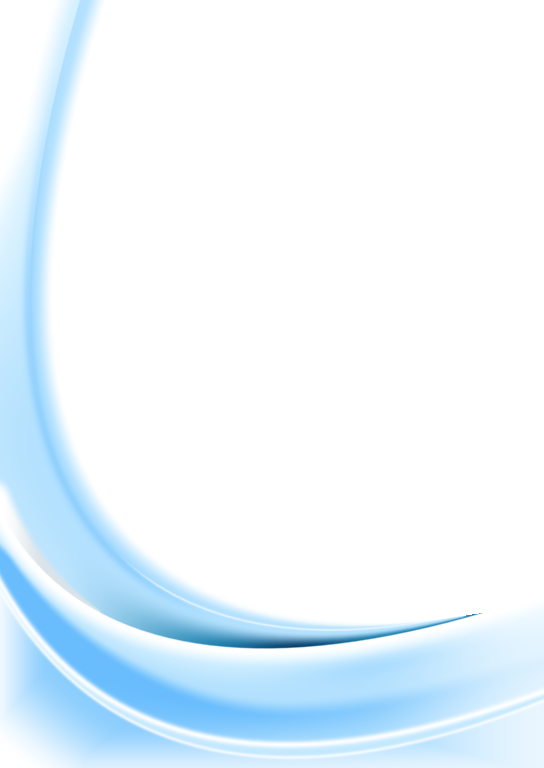
Reproduce this background procedurally as a Shadertoy shader.

```glsl
// Flowing glossy blue ribbons sweeping down the left and along the bottom of a white page.

const vec3 WHITE = vec3(1.0);
const vec3 PALE  = vec3(0.83, 0.94, 1.0);
const vec3 SKY   = vec3(0.70, 0.88, 0.995);
const vec3 AZURE = vec3(0.41, 0.74, 0.99);
const vec3 TEAL  = vec3(0.11, 0.50, 0.68);
const vec3 NAVY  = vec3(0.02, 0.25, 0.43);
const vec3 MIST  = vec3(0.86, 0.89, 0.91);

vec2 bezier(vec2 a, vec2 b, vec2 c, vec2 d, float t) {
    float s = 1.0 - t;
    return s * s * s * a + 3.0 * s * s * t * b + 3.0 * s * t * t * c + t * t * t * d;
}

// Signed distance to a cubic curve, positive on the left of its direction.
float curveDistance(vec2 p, vec2 a, vec2 b, vec2 c, vec2 d) {
    const int STEPS = 40;
    float best = 1e5, side = 1.0;
    vec2 start = a;
    for (int i = 1; i <= STEPS; i++) {
        vec2 end = bezier(a, b, c, d, float(i) / float(STEPS));
        vec2 along = end - start, rel = p - start;
        vec2 gap = rel - along * clamp(dot(rel, along) / dot(along, along), 0.0, 1.0);
        float dist = dot(gap, gap);
        if (dist < best) {
            best = dist;
            side = along.x * rel.y - along.y * rel.x;
        }
        start = end;
    }
    return sqrt(best) * (side < 0.0 ? -1.0 : 1.0);
}

float glow(float d, float width) {
    return exp(-d * d / (width * width));
}

float above(float d, float softness) {
    return smoothstep(-softness, softness, d);
}

// Tall ribbon: a wide veil left of the crease and a narrow lip right of it.
vec3 tallRibbon(vec2 p, float rim, float crease, float crest, float aa) {
    float inside = max(-crease, 0.0);
    float reach = mix(0.30, 0.035, smoothstep(0.38, 0.85, p.y));
    vec3 veilTone = mix(PALE, SKY, smoothstep(0.75, 0.40, p.y));
    vec3 veil = mix(veilTone, WHITE, smoothstep(0.0, reach, inside));

    // Deep shadow where the veil tucks behind the crest
    float depth = max(crest, 0.0) / (max(crest, 0.0) + inside + 0.0005);
    float shade = smoothstep(0.07, 0.32, p.x) * (1.0 - smoothstep(0.0, 0.85, depth));
    vec3 shadow = mix(TEAL, NAVY, glow(p.x - 0.385, 0.065));
    veil = mix(veil, shadow, shade);

    // Misty gap at the lower left
    float gap = 0.028 * (1.0 - p.x / 0.13);
    vec3 mist = mix(WHITE, MIST, smoothstep(0.0, 0.06, p.x));
    veil = mix(veil, mist, (1.0 - smoothstep(gap * 0.4, gap + 0.004, crest)) * step(p.x, 0.13));

    // Lip fades into the page at the rim
    float across = clamp(crease / (crease - rim + 0.0005), 0.0, 1.0);
    vec3 lip = mix(SKY, WHITE, 0.75 * smoothstep(0.25, 1.0, across));
    vec3 col = mix(veil, lip, above(crease, aa));
    float line = glow(crease + 0.002, 0.007) * smoothstep(1.0, 0.55, p.y);
    col = mix(col, AZURE, 0.45 * line * smoothstep(0.30, 0.15, p.x));
    col = mix(col, WHITE, 0.6 * glow(crease - 0.002, 0.0016) * smoothstep(0.14, 0.22, p.x));
    return mix(col, WHITE, above(rim, 0.004 * smoothstep(0.6, 0.4, p.x) + aa));
}

// Broad band between the crest and the lower edge.
vec3 broadBand(vec2 p, float crest, float edge) {
    float across = clamp(-crest / (max(edge, 0.0) - crest + 0.0005), 0.0, 1.0);
    float right = smoothstep(0.20, 0.70, p.x);
    vec3 upper = mix(PALE, SKY, smoothstep(0.1, 0.5, across));
    vec3 lower = mix(AZURE, SKY, 0.7 * smoothstep(0.65, 1.0, across) * smoothstep(0.1, 0.4, p.x));
    float fold = mix(0.47, 0.68, smoothstep(0.05, 0.38, p.x));
    vec3 col = mix(upper, lower, smoothstep(fold - 0.16, fold + 0.04, across) * (1.0 - 0.65 * right));
    col = mix(col, AZURE, 0.30 * glow(across - 0.28, 0.12) * glow(p.x - 0.50, 0.13));
    col = mix(col, WHITE, 0.65 * smoothstep(0.46, 0.72, p.x));
    return mix(WHITE, col, smoothstep(0.003, 0.026, -crest));
}

// Soft sheet under the lower edge, dissolving towards the page corners.
vec3 underSheet(vec2 p, float second, float aa) {
    float drop = max(-second, 0.0);
    vec3 tone = mix(AZURE, SKY, 0.45 + 0.4 * smoothstep(0.25, 0.65, p.x));
    float fade = smoothstep(0.0, 0.13, drop);
    fade = max(fade, smoothstep(0.06, -0.01, p.y) * 0.75);
    fade = max(fade, smoothstep(0.07, -0.02, p.x));
    fade = max(fade, 0.75 * smoothstep(0.45, 0.72, p.x));
    vec3 sheet = mix(tone, WHITE, fade);
    vec3 strip = mix(SKY, PALE, 0.5);
    vec3 col = mix(sheet, strip, above(second, aa));
    return mix(col, WHITE, 0.75 * glow(second, 0.0025));
}

void mainImage(out vec4 fragColor, in vec2 fragCoord) {
    vec2 p = fragCoord / iResolution.xy * vec2(0.708, 1.0);
    float aa = 1.0 / iResolution.y;

    float rim = curveDistance(p, vec2(0.134, 1.0), vec2(-0.072, 0.349), vec2(0.206, 0.134), vec2(0.602, 0.198));
    float crease = curveDistance(p, vec2(0.104, 1.0), vec2(-0.091, 0.342), vec2(0.172, 0.102), vec2(0.602, 0.198));
    float crest = curveDistance(p, vec2(-0.007, 0.349), vec2(0.091, 0.138), vec2(0.352, 0.102), vec2(0.715, 0.230));
    float edge = curveDistance(p, vec2(-0.007, 0.255), vec2(0.091, 0.069), vec2(0.293, -0.055), vec2(0.715, 0.102));
    float second = curveDistance(p, vec2(-0.007, 0.245), vec2(0.091, 0.056), vec2(0.306, -0.078), vec2(0.715, 0.091));

    // Layers from back to front
    vec3 col = tallRibbon(p, rim, crease, crest, aa);
    col = mix(broadBand(p, crest, edge), col, above(crest, aa));
    col = mix(underSheet(p, second, aa), col, above(edge, aa));
    col = mix(col, WHITE, 0.95 * glow(edge, 0.0045));
    fragColor = vec4(col, 1.0);
}
```
